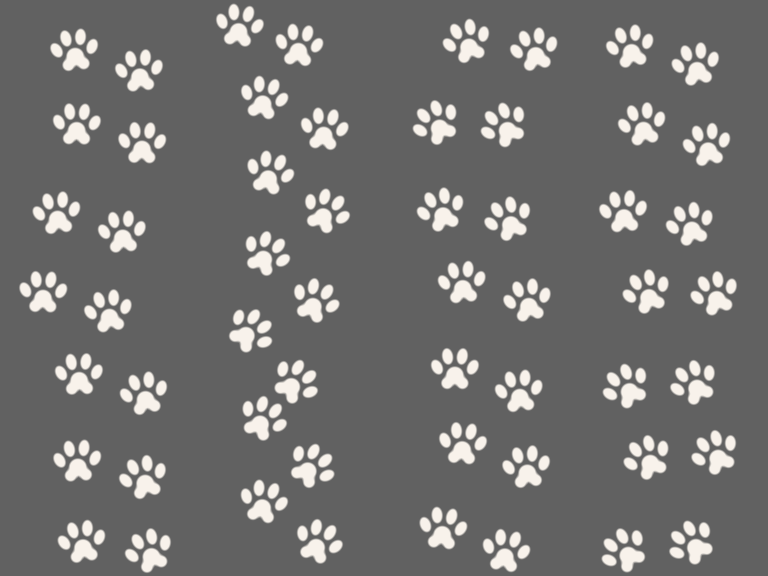
Write a Shadertoy shader that draws this pattern.

```glsl
// Cream paw prints walking in loose pairs over a flat grey ground.

#define GROUND vec3(0.380, 0.380, 0.380)
#define CREAM vec3(0.972, 0.950, 0.922)
#define COLUMNS_PER_HEIGHT 3.0   // pair columns across one canvas height
#define ROWS 7.0                 // pair rows over the canvas height
#define PAW_UNIT 0.001157        // size of one paw design unit
#define STRIDE 0.118             // distance between the prints of a pair
#define TURN 1.8                 // range of paw headings in radians
#define WANDER vec2(0.075, 0.022)
#define MARGIN 0.044             // prints keep this far from the border
#define SOFTNESS 0.0046          // width of the paw edge

float hash(vec2 p) {
    vec3 q = fract(vec3(p.xyx) * 0.1031);
    q += dot(q, q.yzx + 33.33);
    return fract((q.x + q.y) * q.z);
}

float valueNoise(vec2 p) {
    vec2 cell = floor(p), f = fract(p);
    f = f * f * (3.0 - 2.0 * f);
    float low = mix(hash(cell), hash(cell + vec2(1, 0)), f.x);
    float high = mix(hash(cell + vec2(0, 1)), hash(cell + vec2(1, 1)), f.x);
    return mix(low, high, f.y);
}

mat2 rotation(float angle) {
    float c = cos(angle), s = sin(angle);
    return mat2(c, -s, s, c);
}

float smoothMin(float a, float b, float k) {
    float h = max(k - abs(a - b), 0.0) / k;
    return min(a, b) - 0.25 * h * h * k;
}

float ellipseDistance(vec2 p, vec2 radii) {
    float k0 = length(p / radii);
    float k1 = length(p / (radii * radii));
    return k0 * (k0 - 1.0) / max(k1, 1e-6);
}

// Upright paw, mirrored about its axis, in design units
float pawDistance(vec2 p) {
    p.x = abs(p.x);
    p.y += 13.0;
    float dome = length(p - vec2(0.0, 3.0)) - 13.0;
    float lobe = length(p - vec2(11.5, -8.5)) - 8.5;
    float pad = smoothMin(dome, lobe, 6.0);
    float innerToe = ellipseDistance(rotation(-0.17) * (p - vec2(11.0, 31.5)) , vec2(7.9, 12.0));
    float outerToe = ellipseDistance(rotation(-0.48) * (p - vec2(26.8, 15.4)), vec2(7.8, 11.4));
    return min(pad, min(innerToe, outerToe));
}

// Nearest paw of the pair that belongs to one grid cell
float pairDistance(vec2 p, vec2 id, vec2 cellSize, vec2 canvas) {
    vec2 jitter = vec2(hash(id + 3.7), hash(id + 19.3)) - 0.5;
    vec2 centre = (id + 0.5) * cellSize + jitter * WANDER;
    centre.y += 0.06 * (hash(vec2(id.x, 71.0)) - 0.5);

    // Headings drift gently down a column and steer the step
    float heading = TURN * (valueNoise(id * vec2(0.8, 0.3) + 5.4) - 0.5);
    float stepAngle = 0.8 * heading - 0.35;
    vec2 halfStep = 0.5 * STRIDE * vec2(cos(stepAngle), sin(stepAngle));

    float d = 1e3;
    for (float side = -1.0; side < 2.0; side += 2.0) {
        vec2 pos = clamp(centre + side * halfStep, vec2(MARGIN), canvas - MARGIN);
        float tilt = heading + 0.3 * (hash(id + side * 7.1 + 43.0) - 0.5);
        vec2 local = rotation(tilt) * (p - pos);
        // GLSL columns make this turn the paw counterclockwise by tilt
        d = min(d, pawDistance(local / PAW_UNIT) * PAW_UNIT);
    }
    return d;
}

void mainImage(out vec4 fragColor, in vec2 fragCoord) {
    vec2 canvas = vec2(iResolution.x / iResolution.y, 1.0);
    vec2 p = fragCoord / iResolution.y;

    // Whole cells fill the canvas, so no print is cut off
    vec2 count = vec2(max(1.0, round(canvas.x * COLUMNS_PER_HEIGHT)), ROWS);
    vec2 cellSize = canvas / count;
    vec2 home = floor(p / cellSize);

    float d = 1e3;
    for (int y = -1; y <= 1; y++) {
        for (int x = -1; x <= 1; x++) {
            vec2 id = home + vec2(x, y);
            if (all(greaterThanEqual(id, vec2(0))) && all(lessThan(id, count)))
                d = min(d, pairDistance(p, id, cellSize, canvas));
        }
    }

    float halfEdge = 0.5 * max(SOFTNESS, 1.5 / iResolution.y);
    float paw = 1.0 - smoothstep(-halfEdge, halfEdge, d);
    fragColor = vec4(mix(GROUND, CREAM, paw), 1.0);
}
```
